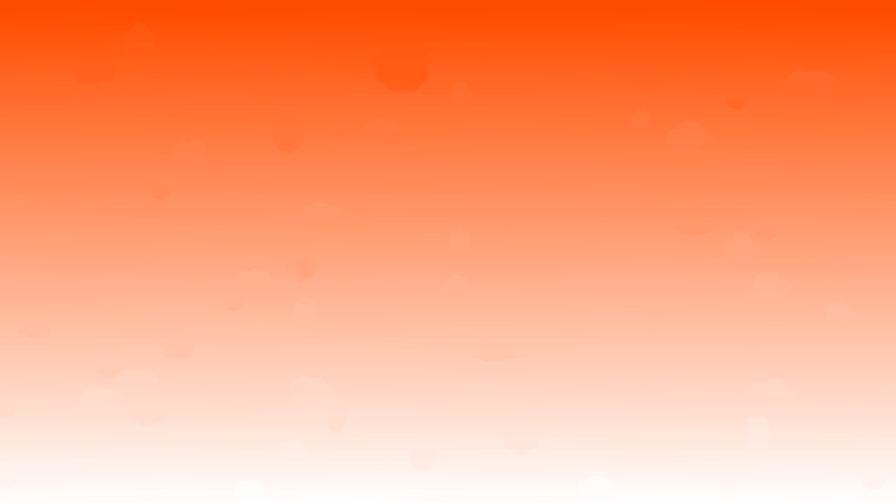
This background is drawn by a Shadertoy shader. Its source:

```glsl
#define TOP_COLOR vec3(1.0, 0.300, 0.0)
#define BOTTOM_COLOR vec3(1.0, 1.0, 1.0)
#define RAMP_START 0.021
#define RAMP_END 1.002
#define STREAK_SCALE vec2(3.5, 60.0)
#define STREAK_SHIFT 0.013
#define BAND_COUNT 85.0
#define BAND_STRENGTH 0.6
#define FLECK_COUNT 34
#define FLECK_SHIFT 0.026
#define EDGE_WOBBLE 0.5

vec2 hash2(vec2 p) {
    p = vec2(dot(p, vec2(127.1, 311.7)), dot(p, vec2(269.5, 183.3)));
    return fract(sin(p) * 43758.5);
}

float gradientNoise(vec2 p) {
    vec2 cell = floor(p), f = fract(p);
    vec2 u = f * f * f * (f * (f * 6.0 - 15.0) + 10.0);
    vec2 e = vec2(0.0, 1.0);
    float a = dot(hash2(cell) * 2.0 - 1.0, f);
    float b = dot(hash2(cell + e.yx) * 2.0 - 1.0, f - e.yx);
    float c = dot(hash2(cell + e.xy) * 2.0 - 1.0, f - e.xy);
    float d = dot(hash2(cell + e.yy) * 2.0 - 1.0, f - e.yy);
    return mix(mix(a, b, u.x), mix(c, d, u.x), u.y);
}

// Ragged disc; side = -1 is strongest at its base, +1 at its crown
float blob(vec2 p, vec2 center, vec2 radius, float side) {
    vec2 q = (p - center) / radius;
    float d = length(q) + EDGE_WOBBLE * gradientNoise(q * 1.7 + center * 31.0);
    float mask = 1.0 - smoothstep(0.85, 1.05, d);
    return mask * clamp(0.5 + 0.6 * side * q.y, 0.0, 1.0);
}

// Soft staircase that breaks the ramp into thin bands
float banded(float ramp) {
    float level = ramp * BAND_COUNT;
    float stair = floor(level) + smoothstep(0.2, 0.8, fract(level));
    return mix(ramp, stair / BAND_COUNT, BAND_STRENGTH);
}

void mainImage(out vec4 fragColor, in vec2 fragCoord) {
    vec2 p = fragCoord / iResolution.y;
    float aspect = iResolution.x / iResolution.y;

    // Vertical ramp with horizontal streaks and bands
    float ramp = (1.0 - p.y - RAMP_START) / (RAMP_END - RAMP_START);
    ramp += STREAK_SHIFT * gradientNoise(p * STREAK_SCALE);
    ramp = banded(ramp);

    // Larger stains: dark ones deepen the ramp, pale ones lift it
    ramp -= 0.055 * blob(p, vec2(0.794, 0.873), vec2(0.060), -1.0);
    ramp -= 0.036 * blob(p, vec2(0.572, 0.738), vec2(0.035, 0.042), -1.0);
    ramp -= 0.040 * blob(p, vec2(1.463, 0.803), vec2(0.024, 0.020), -1.0);
    ramp -= 0.036 * blob(p, vec2(0.319, 0.622), vec2(0.022, 0.018), -1.0);
    ramp += 0.036 * blob(p, vec2(1.600, 0.830), vec2(0.062, 0.034), 1.0);
    ramp += 0.032 * blob(p, vec2(0.275, 0.915), vec2(0.033, 0.044), 1.0);
    ramp += 0.036 * blob(p, vec2(1.365, 0.725), vec2(0.045, 0.036), 1.0);
    ramp += 0.034 * blob(p, vec2(1.528, 0.426), vec2(0.040, 0.034), 1.0);
    ramp += 0.034 * blob(p, vec2(1.505, 0.135), vec2(0.026, 0.040), 1.0);
    ramp += 0.030 * blob(p, vec2(0.620, 0.218), vec2(0.045, 0.038), 1.0);

    // Scattered small flecks, alternating dark and pale
    for (int i = 0; i < FLECK_COUNT; i++) {
        float id = float(i);
        vec2 center = hash2(vec2(id, 4.0)) * vec2(aspect, 0.9);
        vec2 radius = mix(vec2(0.018, 0.014), vec2(0.050, 0.035), hash2(vec2(id, 9.0)));
        float side = mod(id, 2.0) * 2.0 - 1.0;
        ramp += FLECK_SHIFT * side * blob(p, center, radius, side);
    }

    fragColor = vec4(mix(TOP_COLOR, BOTTOM_COLOR, clamp(ramp, 0.0, 1.0)), 1.0);
}
```
